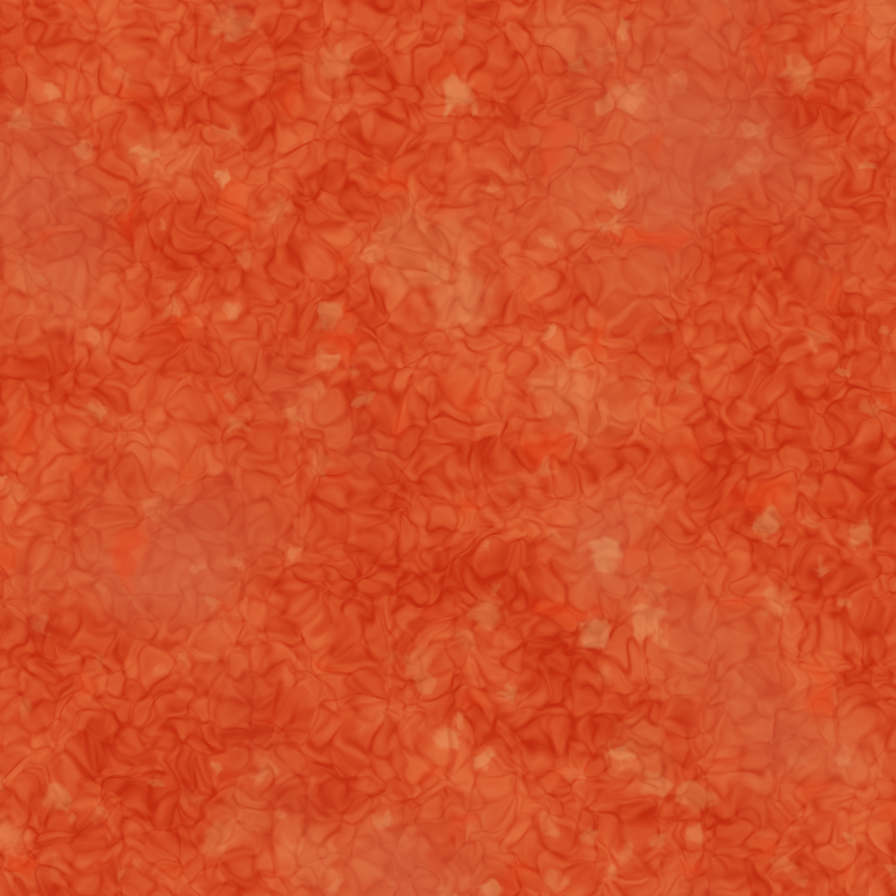
This texture is drawn by a Shadertoy shader. Its source:

```glsl
// Mottled vermilion mineral surface: soft crumbly grains with dark red seams.
// Warped cells and curled noise ridges set the tone, broad noise adds haze,
// and irregular pale flecks of several sizes are scattered on top.

const vec3 DEEP_RED = vec3(0.755, 0.175, 0.065);
const vec3 VERMILION = vec3(0.825, 0.295, 0.140);
const vec3 LIGHT_ORANGE = vec3(0.875, 0.410, 0.225);
const vec3 DUSTY_HAZE = vec3(0.805, 0.410, 0.285);
const vec3 VIVID_RED = vec3(0.920, 0.260, 0.090);
const vec3 PALE_FLECK = vec3(0.860, 0.545, 0.350);

vec2 hash2(vec2 p) {
    vec3 q = fract(p.xyx * vec3(0.1031, 0.1030, 0.0973));
    q += dot(q, q.yzx + 33.33);
    return fract((q.xx + q.yz) * q.zy);
}

float cornerSlope(vec2 cell, vec2 corner, vec2 local) {
    float angle = 6.2832 * hash2(cell + corner).x;
    return dot(vec2(cos(angle), sin(angle)), local - corner);
}

// Gradient noise, roughly -0.7 to 0.7
float gradientNoise(vec2 p) {
    vec2 cell = floor(p), f = fract(p);
    vec2 s = f * f * f * (f * (f * 6.0 - 15.0) + 10.0);
    float low = mix(cornerSlope(cell, vec2(0, 0), f), cornerSlope(cell, vec2(1, 0), f), s.x);
    float high = mix(cornerSlope(cell, vec2(0, 1), f), cornerSlope(cell, vec2(1, 1), f), s.x);
    return mix(low, high, s.y);
}

float fbm(vec2 p, int octaves) {
    float sum = 0.0, gain = 1.0;
    for (int i = 0; i < octaves; i++) {
        sum += gain * gradientNoise(p);
        p = mat2(1.6, 1.2, -1.2, 1.6) * p + 17.3;
        gain *= 0.5;
    }
    return sum;
}

vec2 warp(vec2 p, float scale, float amount) {
    return p + amount * vec2(gradientNoise(p * scale + 3.7), gradientNoise(p * scale + 51.2));
}

// x: distance gap to the neighbouring grain, y: random shade of the grain
vec2 grainCells(vec2 p) {
    vec2 cell = floor(p);
    float nearest = 9.0, second = 9.0, shade = 0.0;
    for (int y = -1; y <= 1; y++)
    for (int x = -1; x <= 1; x++) {
        vec2 id = cell + vec2(x, y);
        float d = length(id + 0.1 + 0.8 * hash2(id) - p);
        if (d < nearest) {
            second = nearest;
            nearest = d;
            shade = hash2(id + 71.0).x;
        } else {
            second = min(second, d);
        }
    }
    return vec2(second - nearest, shade);
}

// Coverage of scattered blobs, one candidate per cell kept with the given chance
float flecks(vec2 p, float chance, float radius, float softness, float seed) {
    vec2 cell = floor(p);
    float cover = 0.0;
    for (int y = -1; y <= 1; y++)
    for (int x = -1; x <= 1; x++) {
        vec2 id = cell + vec2(x, y);
        vec2 pick = hash2(id + seed);
        vec2 look = hash2(id + seed + 29.0);
        vec2 offset = p - id - hash2(id + seed + 83.0);
        offset.x *= mix(0.8, 1.3, look.y);
        float size = radius * mix(0.6, 1.2, look.x);
        float rim = length(offset) + 0.6 * size * gradientNoise(offset / size * 1.5 + id * 7.0);
        float blob = 1.0 - smoothstep(size * (1.0 - softness), size * (1.0 + softness), rim);
        cover = max(cover, blob * step(pick.x, chance) * mix(0.4, 1.0, pick.y));
    }
    return cover;
}

vec3 toneRamp(float tone) {
    vec3 lower = mix(DEEP_RED, VERMILION, clamp(tone * 2.0, 0.0, 1.0));
    return mix(lower, LIGHT_ORANGE, clamp(tone * 2.0 - 1.0, 0.0, 1.0));
}

void mainImage(out vec4 fragColor, in vec2 fragCoord) {
    vec2 uv = fragCoord / iResolution.y;
    vec2 bent = warp(warp(uv, 16.0, 0.022), 42.0, 0.014);

    // Grains, seams and curled creases
    vec2 grain = grainCells(bent * 36.0);
    float seam = smoothstep(0.0, 0.38, grain.x);
    float crease = smoothstep(0.0, 0.18, abs(gradientNoise(bent * 30.0 + 9.0)));
    float tone = 0.50 + 0.24 * (seam - 0.62) + 0.25 * (crease - 0.68) + 0.24 * (grain.y - 0.5);
    tone += 0.28 * fbm(uv * 4.0 + 2.0, 2) + 0.32 * gradientNoise(uv * 13.0 + 40.0);
    tone += 0.30 * fbm(bent * 62.0, 2);
    vec3 color = toneRamp(tone);

    // Broad dusty haze and small saturated patches
    float haze = smoothstep(-0.05, 0.65, fbm(uv * 3.2 + 21.0, 3));
    color = mix(color, DUSTY_HAZE, 0.55 * haze);
    float vivid = smoothstep(0.28, 0.6, gradientNoise(bent * 17.0 + 63.0));
    color = mix(color, VIVID_RED, 0.4 * vivid);

    // Pale flecks: faint clusters, clear grains and small specks
    vec2 rough = warp(uv, 55.0, 0.012);
    float pale = 0.55 * flecks(rough * 6.0, 0.16, 0.22, 0.45, 5.0);
    pale = max(pale, 0.85 * flecks(rough * 13.0, 0.22, 0.20, 0.45, 131.0));
    pale = max(pale, 0.60 * flecks(rough * 27.0, 0.16, 0.25, 0.55, 217.0));
    color = mix(color, PALE_FLECK + 0.10 * (tone - 0.5), pale * 0.85);

    fragColor = vec4(color, 1.0);
}
```
